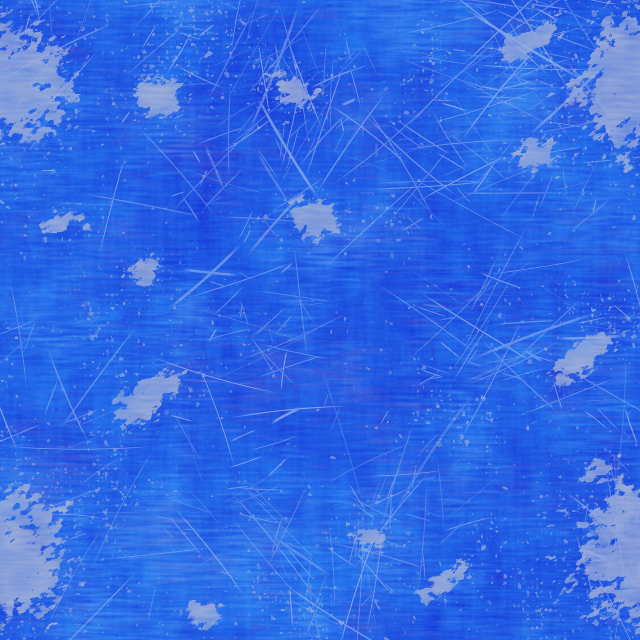
Give the GLSL for this texture, as a WebGL 2 fragment shader.

```glsl
#version 300 es
precision highp float;
// Worn blue paint: a mottled base with fine brushed streaks, chipped down to
// pale grey in ragged patches and specks, and crossed by clusters of scratches.
// Noise shapes the paint and chips; loops over jittered grids place the damage.
uniform vec2 u_resolution;
out vec4 fragColor;

#define DEEP_BLUE vec3(0.105, 0.265, 0.860)
#define CLEAR_BLUE vec3(0.150, 0.490, 0.940)
#define VIOLET_SHIFT vec3(0.10, 0.00, -0.03)
#define BARE_GREY vec3(0.625, 0.685, 0.845)
#define SCRATCH_BLUE vec3(0.60, 0.70, 0.92)
#define GRID 5
#define PATCH_CHANCE 0.68
#define MAX_SCRATCHES 44.0
#define SCRATCH_REACH 0.30
#define SPECK_DENSITY 0.36
#define HAZE 0.20

vec2 hash2(vec2 p) {
  vec3 q = fract(p.xyx * vec3(0.1031, 0.1030, 0.0973));
  q += dot(q, q.yzx + 33.33);
  return fract((q.xx + q.yz) * q.zy);
}

mat2 rotation(float a) {
  float c = cos(a), s = sin(a);
  return mat2(c, -s, s, c);
}

float corner(vec2 cell, vec2 f, vec2 o) {
  return dot(hash2(cell + o + 71.0) * 2.0 - 1.0, f - o);
}

float gradientNoise(vec2 p) {
  vec2 i = floor(p), f = p - i;
  vec2 u = f * f * f * (f * (f * 6.0 - 15.0) + 10.0);
  return mix(mix(corner(i, f, vec2(0, 0)), corner(i, f, vec2(1, 0)), u.x),
             mix(corner(i, f, vec2(0, 1)), corner(i, f, vec2(1, 1)), u.x), u.y);
}

float fbm(vec2 p) {
  float sum = 0.0, amp = 1.0;
  for (int i = 0; i < 4; i++) {
    sum += amp * gradientNoise(p);
    p = rotation(0.6) * p * 2.03 + 17.3;
    amp *= 0.5;
  }
  return sum;
}

// Blue base: clouds, blotches, vertical bands, horizontal streaks and pale haze.
vec3 paint(vec2 p) {
  float streaks = gradientNoise(p * vec2(12.0, 150.0))
                + 1.1 * gradientNoise(p * vec2(26.0, 235.0) + 40.0);
  float bands = gradientNoise(p * vec2(42.0, 6.0)) + gradientNoise(p * vec2(110.0, 14.0));
  float patchy = 0.6 + 1.6 * abs(gradientNoise(p * 5.0 + 12.0));
  float clouds = fbm(p * 3.4 + 5.0);
  float shade = 0.48 + 0.68 * clouds + 0.34 * fbm(p * 14.0) + 0.20 * bands
              + 0.36 * patchy * streaks + 0.20 * gradientNoise(p * 190.0);
  float violet = smoothstep(0.0, 0.6, 0.8 * gradientNoise(p * vec2(13.0, 170.0) + 90.0)
               + 0.6 * fbm(p * 6.0 + 30.0));
  float haze = smoothstep(-0.05, 0.75, 0.6 * clouds + 0.6 * fbm(p * 9.0 + 77.0)
             + 0.40 * streaks);
  vec3 blue = mix(DEEP_BLUE, CLEAR_BLUE, clamp(shade, -0.1, 1.15)) + VIOLET_SHIFT * violet;
  return mix(blue, SCRATCH_BLUE, HAZE * haze);
}

// Wear peaks at a patch centre, is 0 at its rim and negative beyond.
float wearField(vec2 p) {
  vec2 side = vec2(p.x - round(p.x), abs(p.y - 0.5) - 0.37);
  float wear = 1.0 - length(side / vec2(0.095, 0.095));
  for (int i = 0; i < GRID * GRID; i++) {
    vec2 cell = vec2(i % GRID, i / GRID);
    vec2 look = hash2(cell + 11.0), size = hash2(cell + 23.0);
    if (look.x > PATCH_CHANCE) continue;
    vec2 q = p - (cell + 0.1 + 0.8 * hash2(cell + 37.0)) / float(GRID);
    q = rotation((look.y - 0.4) * 1.3) * q;
    float depth = mix(0.5, 1.05, fract(look.y * 5.0 + size.x));
    wear = max(wear, depth - length(q / mix(vec2(0.034, 0.020), vec2(0.068, 0.034), size)));
  }
  return wear;
}

// Small irregular chips, one per chosen grid cell.
float specks(vec2 p, float cells, float density) {
  vec2 g = p * cells + 0.5 * vec2(gradientNoise(p * cells * 1.7),
                                  gradientNoise(p * cells * 1.7 + 50.0));
  vec2 cell = floor(g), pick = hash2(cell + cells);
  float radius = mix(0.10, 0.30, pick.y * pick.y);
  float d = length(g - cell - mix(vec2(0.32), vec2(0.68), hash2(cell + 7.0))) - radius;
  float soft = cells / u_resolution.y;
  float strength = mix(0.4, 1.0, fract(pick.y * 9.0));
  return strength * (1.0 - smoothstep(-0.5 * soft, 0.8 * soft, d)) * step(pick.x, density);
}

// Fans of thin, slightly bent and tapered lines around jittered centres.
float scratches(vec2 p, float px) {
  float mark = 0.0;
  for (int i = 0; i < GRID * GRID; i++) {
    vec2 cell = vec2(i % GRID, i / GRID);
    vec2 fan = hash2(cell + 131.0);
    vec2 q = p - (cell + hash2(cell + 149.0)) / float(GRID);
    if (length(q) > SCRATCH_REACH) continue;
    float count = 6.0 + MAX_SCRATCHES * fan.x * fan.x;
    for (float j = 0.0; j < count; j++) {
      vec2 key = cell * 17.0 + j * 3.7;
      vec2 a = hash2(key + 3.0), b = hash2(key + 61.0), c = hash2(key + 97.0);
      vec2 l = rotation(6.283 * fan.y + (a.x - 0.5) * 2.0) * (q - (b - 0.5) * 0.19);
      float halfLength = mix(0.012, 0.125, a.y * a.y);
      float t = l.x / halfLength;
      float bend = (c.x - 0.5) * 0.10 * halfLength * t * t;
      float halfWidth = mix(0.0004, 0.0010, c.y) + 0.0010 * step(0.965, c.y);
      float line = clamp((halfWidth - abs(l.y - bend)) / px + 0.5, 0.0, 1.0);
      float taper = 1.0 - smoothstep(0.55, 1.0, abs(t));
      mark = max(mark, line * taper * mix(0.25, 0.85, fract(c.x * 7.0 + c.y)));
    }
  }
  return mark;
}

void main() {
  vec2 p = gl_FragCoord.xy / u_resolution.y;
  float px = 1.0 / u_resolution.y;
  vec3 color = paint(p);

  // Ragged bare patches with crumbs around the rim.
  float wear = wearField(p);
  float ragged = 0.85 * wear + 0.60 * fbm(p * 17.0 + 8.0)
               + 0.75 * fbm(rotation(0.5) * p * vec2(50.0, 85.0));
  float bare = smoothstep(-0.08, 0.10, ragged);
  float thin = 0.78 + 0.30 * gradientNoise(p * 24.0) + 0.22 * gradientNoise(p * vec2(30.0, 170.0));
  color = mix(color, BARE_GREY, bare * clamp(thin, 0.55, 0.96));

  // Specks and crumbs gather in drifts and near patches.
  float drift = smoothstep(0.0, 0.5, fbm(p * 5.0 + 60.0)) + 0.5 * smoothstep(-1.8, 0.0, wear);
  float density = SPECK_DENSITY * drift + 0.02;
  float chips = max(specks(p, 140.0, density), specks(p + 0.31, 85.0, density * 0.45));
  float crumbs = smoothstep(0.60, 0.76, fbm(p * 75.0 + 25.0) + 0.30 * drift);
  color = mix(color, BARE_GREY, 0.68 * max(chips, crumbs) * (1.0 - bare));

  color = mix(color, SCRATCH_BLUE, scratches(p, px) * (1.0 - 0.3 * bare));
  fragColor = vec4(clamp(color, 0.0, 1.0), 1.0);
}
```
